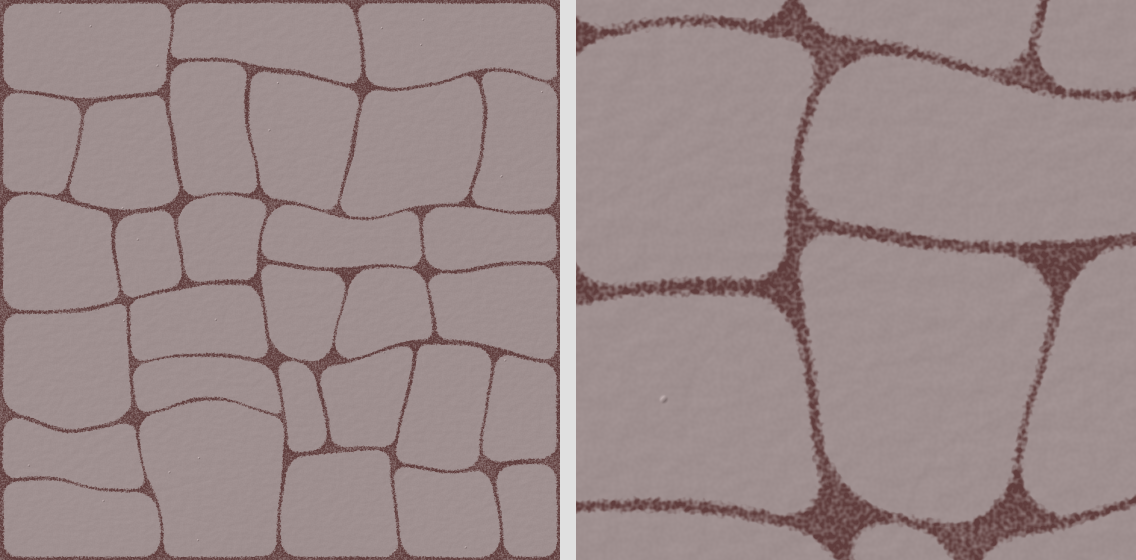
Left: the whole. Right: its middle third, enlarged.
A Shadertoy shader for this texture:

```glsl
const vec3 STONE = vec3(0.622, 0.562, 0.562);
const vec3 JOINT = vec3(0.375, 0.240, 0.238);
const vec3 JOINT_DUST = vec3(0.575, 0.490, 0.488);
const float SEED = 17.0;
const float STONE_AREA = 0.047;
const float BEND = 0.065;
const float BEND_FREQ = 4.0;
const float WOBBLE = 0.005;
const vec2 CORNER_RADIUS = vec2(0.020, 0.042);
const vec2 JOINT_HALF_WIDTH = vec2(0.0016, 0.0044);
const float BORDER = 0.0025;
const float EDGE_SOFTNESS = 0.0021;
const float EDGE_GRAIN = 0.0018;
const float GRAIN_FREQ = 370.0;
const float RELIEF = 0.020;
const float CHIP_GRID = 15.0;
const float CHIP_CHANCE = 0.13;
const float CHIP_RADIUS = 0.0032;
const vec2 LIGHT = vec2(-0.7, 0.7);

vec2 hash2(vec2 p) {
    vec3 q = fract(p.xyx * vec3(0.1031, 0.1030, 0.0973));
    q += dot(q, q.yzx + 33.33);
    return fract((q.xx + q.yz) * q.zy);
}

float corner(vec2 cell, vec2 offset) {
    float angle = 6.2832 * hash2(cell).x;
    return dot(vec2(cos(angle), sin(angle)), offset);
}

// Gradient noise, roughly -0.7 to 0.7
float gradientNoise(vec2 p) {
    vec2 i = floor(p), f = p - i;
    vec2 u = f * f * f * (f * (f * 6.0 - 15.0) + 10.0);
    vec2 e = vec2(1.0, 0.0);
    return mix(mix(corner(i, f), corner(i + e, f - e), u.x),
               mix(corner(i + e.yx, f - e.yx), corner(i + 1.0, f - 1.0), u.x), u.y);
}

float varied(vec2 range, float n) {
    return mix(range.x, range.y, clamp(0.5 + n, 0.0, 1.0));
}

float squaredOverlap(float dist, float radius) {
    float o = max(radius - dist, 0.0);
    return o * o;
}

// Distance inside a stone to its rounded outline, by repeated curved cuts
float stoneDistance(vec2 uv) {
    vec2 p = uv + WOBBLE * vec2(gradientNoise(uv * 13.0), gradientNoise(uv * 13.0 + 40.0));
    float radius = varied(CORNER_RADIUS, gradientNoise(uv * 6.0 + 71.0));
    vec2 rim = min(uv, 1.0 - uv) - BORDER;
    float overlap = squaredOverlap(rim.x, radius) + squaredOverlap(rim.y, radius);
    vec2 lo = vec2(0.0), hi = vec2(1.0);
    float id = 1.0;
    for (int level = 0; level < 8; level++) {
        vec2 size = hi - lo;
        vec2 rnd = hash2(vec2(id, SEED));
        if (size.x * size.y < STONE_AREA * mix(0.75, 1.4, rnd.y)) break;
        bool upright = size.x > size.y * mix(1.02, 1.5, rnd.y);
        vec2 axis = upright ? vec2(1.0, 0.0) : vec2(0.0, 1.0);
        float cut = dot(mix(lo, hi, mix(0.36, 0.64, rnd.x)), axis);
        float bend = BEND * min(1.0, 3.0 * dot(size, axis));
        float curve = bend * gradientNoise(vec2(dot(p, axis.yx) * BEND_FREQ, id * 3.7 + SEED));
        float side = dot(p, axis) - cut - curve;
        overlap += squaredOverlap(abs(side), radius);
        if (side > 0.0) lo = mix(lo, vec2(cut), axis);
        else hi = mix(hi, vec2(cut), axis);
        id = 2.0 * id + step(0.0, side);
    }
    return radius - sqrt(overlap);
}

// Plaster height: broad dents, brushed fibres and faint creases
float plaster(vec2 p) {
    float crease = abs(gradientNoise(p * vec2(5.0, 7.0) + 12.0));
    return gradientNoise(p * vec2(48.0, 70.0)) + 0.6 * gradientNoise(p * vec2(110.0, 150.0))
         - 0.25 * smoothstep(0.02, 0.0, crease);
}

// Sparse small chips, lit on one side and shaded on the other
float chips(vec2 p) {
    vec2 cell = floor(p * CHIP_GRID);
    vec2 offset = p - (cell + 0.2 + 0.6 * hash2(cell + 9.0)) / CHIP_GRID;
    float present = step(hash2(cell + 53.0).x, CHIP_CHANCE);
    float spot = smoothstep(CHIP_RADIUS, 0.3 * CHIP_RADIUS, length(offset));
    return present * spot * clamp(dot(offset, LIGHT) / CHIP_RADIUS * 2.5, -1.0, 1.0);
}

void mainImage(out vec4 fragColor, in vec2 fragCoord) {
    vec2 uv = fragCoord / iResolution.xy;
    float grain = gradientNoise(uv * GRAIN_FREQ);
    float coarseGrain = gradientNoise(uv * GRAIN_FREQ * 0.55 + 31.0);

    // Stone faces
    float relief = plaster(uv + LIGHT * 0.002) - plaster(uv - LIGHT * 0.002);
    float shade = -RELIEF * relief + 0.016 * grain + 0.006 * gradientNoise(uv * 3.0);
    vec3 color = STONE + shade + 0.14 * chips(uv);

    // Grainy joints, dustier where they widen
    float halfWidth = varied(JOINT_HALF_WIDTH, gradientNoise(uv * 9.0 + 23.0));
    float dist = stoneDistance(uv) - halfWidth + EDGE_GRAIN * (grain + coarseGrain);
    float soft = max(EDGE_SOFTNESS, 1.0 / iResolution.y);
    float joint = 1.0 - smoothstep(-soft, soft, dist);
    float worn = 0.22 + 0.35 * gradientNoise(uv * 17.0 + 5.0) + 0.12 * smoothstep(0.003, 0.010, -dist);
    float dust = clamp(worn + 0.8 * grain + 0.5 * coarseGrain, 0.0, 1.0);
    color = mix(color, mix(JOINT, JOINT_DUST, dust), joint);

    fragColor = vec4(color, 1.0);
}
```
